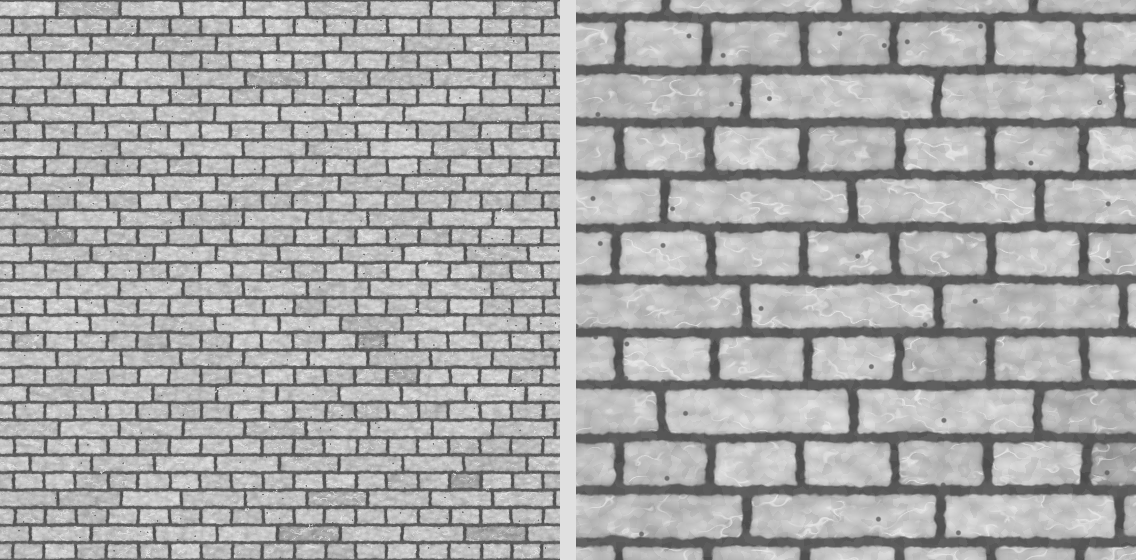
Left: the whole. Right: its middle third, enlarged.
This texture is drawn by a WebGL 1 fragment shader. Its source:

```glsl
precision highp float;
uniform vec2 u_resolution;

const float TAU = 6.2831853;
const float ROWS = 32.0;
const float LONG_BRICKS = 9.0;
const float SHORT_BRICKS = 18.0;
const float HALF_JOINT = 0.0028;
const float CORNER = 0.0025;

const vec3 MORTAR_DARK = vec3(0.30);
const vec3 MORTAR_LIGHT = vec3(0.41);
const vec3 BRICK = vec3(0.752);
const vec3 SCRATCH = vec3(0.93);
const vec3 PIT = vec3(0.36);

vec2 hash2(vec2 p) {
  vec3 a = fract(p.xyx * vec3(0.1031, 0.1030, 0.0973));
  a += dot(a, a.yzx + 33.33);
  return fract((a.xx + a.yz) * a.zy);
}

// Layered sines, seamless for whole-number frequencies
float waves(vec2 uv, vec2 freq) {
  vec2 a = TAU * freq * uv;
  return 0.5 * sin(a.x + 1.7 * sin(a.y))
       + 0.3 * sin(a.x + 2.0 * a.y + 1.3)
       + 0.2 * sin(3.0 * a.x - 2.0 * a.y + 4.1);
}

// Cellular noise: nearest distance, second distance, random value of the cell
vec3 cellular(vec2 p, vec2 period) {
  vec2 base = floor(p);
  vec3 best = vec3(8.0, 8.0, 0.0);
  for (int j = -1; j <= 1; j++) {
    for (int i = -1; i <= 1; i++) {
      vec2 cell = base + vec2(float(i), float(j));
      vec2 rnd = hash2(mod(cell, period) + 3.0);
      float d = length(cell + rnd - p);
      if (d < best.x) best = vec3(d, best.x, fract(rnd.x * 17.0 + rnd.y * 31.0));
      else best.y = min(best.y, d);
    }
  }
  return best;
}

// Sideways shift and slant of one upright joint, in bricks
float jointShift(float index, float row, float count, float height) {
  vec2 rnd = hash2(vec2(mod(index, count), row) + 11.0) - 0.5;
  return (0.09 * rnd.x + 0.07 * rnd.y * (height - 0.5)) * count / SHORT_BRICKS;
}

// Joint distances in canvas units (xy), brick column and row (zw)
vec4 brickCell(vec2 uv) {
  float y = uv.y * ROWS;
  float row = mod(floor(y), ROWS);
  float height = fract(y);
  float isLong = mod(row, 2.0);
  float count = mix(SHORT_BRICKS, LONG_BRICKS, isLong);
  float offset = mix(0.44, 0.47 + 0.46 * step(2.0, mod(row, 4.0)), isLong);
  float x = uv.x * count - offset;
  float column = floor(x);
  float left = x - column - jointShift(column, row, count, height);
  float right = column + 1.0 + jointShift(column + 1.0, row, count, height) - x;
  column += step(right, 0.0) - step(left, 0.0);
  vec2 dist = vec2(min(abs(left), abs(right)) / count, min(height, 1.0 - height) / ROWS);
  return vec4(dist, mod(column, count), row);
}

// Negative inside the brick, with rounded corners
float brickEdge(vec2 dist, float inset) {
  vec2 q = CORNER + inset - dist;
  return length(max(q, 0.0)) + min(max(q.x, q.y), 0.0) - CORNER;
}

// Thin veins, leaning and placed differently on each brick
float scratches(vec2 uv, vec2 rnd) {
  float lean = rnd.x < 0.5 ? -24.0 : 24.0;
  vec2 p = vec2(uv.x * 36.0, uv.y * 96.0 + uv.x * lean) + floor(rnd * 30.0);
  p += 0.3 * vec2(waves(uv, vec2(31.0, 47.0)), waves(uv.yx, vec2(53.0, 37.0)));
  vec3 c = cellular(p, vec2(36.0, 96.0));
  float patchMask = smoothstep(0.0, 0.6, waves(uv, vec2(19.0, 29.0)) + 0.7 * (rnd.y - 0.5));
  return (1.0 - smoothstep(0.03, 0.20, c.y - c.x)) * patchMask * (0.4 + 0.6 * c.z);
}

void main() {
  vec2 uv = gl_FragCoord.xy / u_resolution;
  float soft = max(0.0009, 0.8 / u_resolution.y);

  // Uneven courses and ragged outlines
  vec2 bent = uv + 0.0007 * vec2(waves(uv, vec2(23.0, 41.0)), waves(uv, vec2(13.0, 7.0)));
  bent.y += 0.0004 * waves(uv, vec2(59.0, 31.0));
  vec3 grain = cellular(uv * 210.0, vec2(210.0));
  vec3 mottle = cellular(uv * vec2(64.0, 112.0), vec2(64.0, 112.0));
  vec4 cell = brickCell(bent);
  vec2 rnd = hash2(cell.zw + 47.0);
  float edge = brickEdge(cell.xy, HALF_JOINT + 0.0006 * (rnd.y - 0.5));
  edge += 0.0011 * (grain.x - 0.45) + 0.0006 * (mottle.x - 0.45);

  // Mortar, darkest in the upright joints
  float upright = smoothstep(0.002, 0.006, cell.y - cell.x);
  float mortarTone = 0.55 + 0.5 * (grain.z - 0.5) - 0.35 * upright;
  vec3 mortar = mix(MORTAR_DARK, MORTAR_LIGHT, mortarTone);

  // Brick face: own tint, a few dark bricks, mottling and stains
  float tone = 0.07 * (rnd.x - 0.5) - 0.09 * step(0.96, rnd.y);
  tone += 0.12 * (0.45 - mottle.x) + 0.06 * (grain.z - 0.5);
  tone += 0.025 * waves(uv, vec2(17.0, 26.0)) + 0.02 * waves(uv, vec2(3.0, 2.0));
  tone -= 0.07 * smoothstep(-0.0035, 0.0, edge);
  vec3 face = BRICK + tone;
  face = mix(face, SCRATCH, 0.75 * scratches(uv, rnd));

  // Small pits and sparse pale chips that cross the joints
  vec3 spot = cellular(uv * 70.0, vec2(70.0));
  float pit = (1.0 - smoothstep(0.06, 0.14, spot.x)) * step(0.94, spot.z);
  face = mix(face, PIT, 0.8 * pit);
  vec3 color = mix(face, mortar, smoothstep(-soft, soft, edge));
  vec3 chip = cellular(uv * 40.0 + 0.2 * waves(uv, vec2(67.0, 71.0)), vec2(40.0));
  float chipMask = (1.0 - smoothstep(0.08, 0.22, chip.x + 0.15 * grain.x)) * step(0.975, chip.z);
  color = mix(color, SCRATCH, 0.8 * chipMask);

  gl_FragColor = vec4(color, 1.0);
}
```
